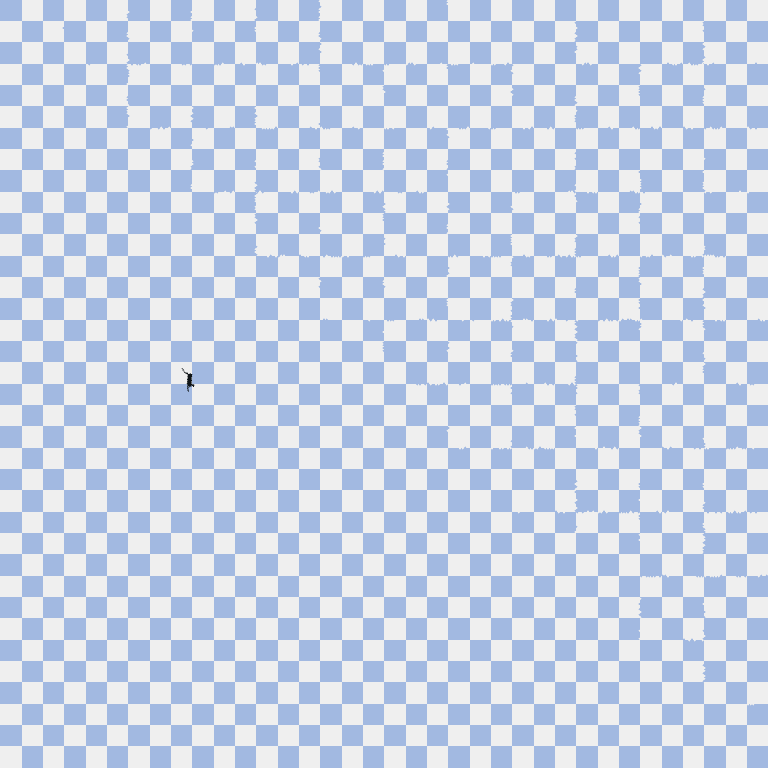
Write a Shadertoy shader that draws this pattern.

```glsl
// Blue and off-white checkerboard: 12 x 12 tiles of 3 x 3 squares each.
// The product of two signed stripe waves gives the squares; hashed notches
// fray the tile seams above one diagonal, and a small ink blot sits at left.

const float TILES = 12.0;
const float UNIT = 1.0 / 64.0;      // finest step inside a tile
const vec3 WHITE = vec3(0.937, 0.937, 0.937);
const vec3 BLUE = vec3(0.635, 0.725, 0.882);
const vec3 INK = vec3(0.06, 0.08, 0.09);

float hash21(vec2 p) {
    vec3 q = fract(vec3(p.xyx) * 0.1031);
    q += dot(q, q.yzx + 33.33);
    return fract((q.x + q.y) * q.z);
}

// Smoothed sign of a distance
float side(float d, float px) {
    return clamp(2.0 * d / px, -1.0, 1.0);
}

// Sideways shift of a tile seam, clustered in short worn runs
float seamFray(float seam, float along, float seed) {
    float worn = step(TILES, seam + along) * step(seam, TILES - 0.5);
    float run = step(0.6, hash21(vec2(seam + seed, floor(along * 6.0))));
    float notch = along * 24.0;
    float pick = hash21(vec2(seam + seed + 31.0, floor(notch)));
    float f = fract(notch);
    float bump = smoothstep(0.0, 0.35, f) * smoothstep(1.0, 0.65, f);
    float amount = step(0.55, pick) - step(pick, 0.2);
    return 1.3 * UNIT * worn * run * bump * amount;
}

// Alternating stripes of 22, 21 and 21 units; the sign flips at each edge
float stripes(float t, float along, float seed, float px) {
    float seam = floor(t + 0.5);
    float g = t - seam;
    float parity = 1.0 - 2.0 * mod(seam, 2.0);
    float shift = seamFray(seam, along, seed);
    return parity * side(g + shift, px)
        * side(g - 22.0 * UNIT, px) * side(g + 21.0 * UNIT, px);
}

float capsule(vec2 p, vec2 a, vec2 b, float radius) {
    vec2 ab = b - a;
    float h = clamp(dot(p - a, ab) / dot(ab, ab), 0.0, 1.0);
    return length(p - a - ab * h) - radius;
}

// Irregular blot with a thin tail, in tile units around its centre
float inkBlot(vec2 p) {
    vec2 q = p / UNIT;
    float d = capsule(q, vec2(1.0, 4.5), vec2(0.5, -4.5), 2.3);
    d = min(d, capsule(q, vec2(0.5, 5.0), vec2(-4.0, 8.0), 0.6));
    d = min(d, capsule(q, vec2(-4.5, 9.0), vec2(-6.5, 11.5), 0.4));
    d = min(d, capsule(q, vec2(1.0, -4.0), vec2(4.5, -5.5), 1.1));
    d = min(d, capsule(q, vec2(-1.0, -6.0), vec2(-0.8, -11.0), 0.5));
    d += 0.9 * (hash21(floor(q)) - 0.5);
    return d * UNIT;
}

void mainImage(out vec4 fragColor, in vec2 fragCoord) {
    vec2 p = TILES * fragCoord / iResolution.xy;
    vec2 px = TILES / iResolution.xy;

    // Checker squares
    float check = stripes(p.x, p.y, 3.0, px.x) * stripes(p.y, p.x, 71.0, px.y);
    vec3 color = mix(BLUE, WHITE, 0.5 + 0.5 * check);

    // Ink blot
    float blot = inkBlot(p - vec2(2.95, 6.06));
    color = mix(color, INK, 0.5 - 0.5 * side(blot, px.y));

    fragColor = vec4(color, 1.0);
}
```
